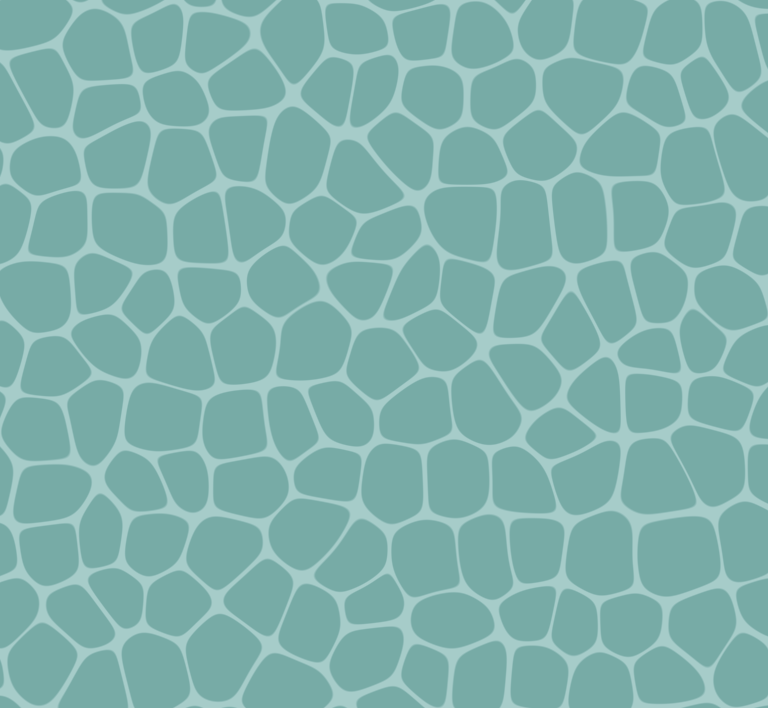
Give the GLSL for this pattern, as a WebGL 1 fragment shader.

```glsl
precision highp float;
// Pale veins between rounded teal cells. Sites are jittered on a staggered grid;
// the distances to all Voronoi borders around a site are blended with a soft
// minimum, which rounds the corners and thickens the vein junctions.

uniform vec2 u_resolution;

vec2 hash2(vec2 p) {
  vec3 q = fract(vec3(p.xyx) * vec3(0.1031, 0.1030, 0.0973));
  q += dot(q, q.yzx + 33.33);
  return fract((q.xx + q.yz) * q.zy);
}

// Smooth vector noise in 0..1, used to bow the borders.
vec2 noise2(vec2 p) {
  vec2 i = floor(p);
  vec2 f = fract(p);
  f = f * f * (3.0 - 2.0 * f);
  vec2 low = mix(hash2(i), hash2(i + vec2(1.0, 0.0)), f.x);
  vec2 high = mix(hash2(i + vec2(0.0, 1.0)), hash2(i + 1.0), f.x);
  return mix(low, high, f.y);
}

// Jittered site of a grid cell; odd rows are shifted by half a cell.
vec2 siteOf(vec2 cell) {
  vec2 stagger = vec2(0.5 * mod(cell.y, 2.0), 0.0);
  return cell + stagger + 0.5 + 0.72 * (hash2(cell + 17.0) - 0.5);
}

// Signed distance to the vein edge, positive inside a cell.
float veinDistance(vec2 p) {
  // Find the nearest site.
  vec2 home = floor(p);
  vec2 origin = home;
  float nearest = 100.0;
  for (int y = -2; y <= 2; y++) {
    for (int x = -2; x <= 2; x++) {
      vec2 cell = origin + vec2(float(x), float(y));
      vec2 away = siteOf(cell) - p;
      float d = dot(away, away);
      if (d < nearest) {
        nearest = d;
        home = cell;
      }
    }
  }

  // Blend the distances to the borders with its neighbours.
  vec2 site = siteOf(home);
  float sharpness = 14.0;
  float sum = 0.0;
  for (int y = -2; y <= 2; y++) {
    for (int x = -2; x <= 2; x++) {
      if (x == 0 && y == 0) continue;
      vec2 cell = home + vec2(float(x), float(y));
      vec2 other = siteOf(cell);
      float border = dot(0.5 * (site + other) - p, normalize(other - site));
      // The half width is shared by both sides of a border.
      float halfWidth = mix(0.014, 0.046, hash2(home + cell + 71.0).x);
      sum += exp(-sharpness * (border - halfWidth));
    }
  }
  return -log(sum) / sharpness;
}

void main() {
  float cellsHigh = 11.0;
  vec2 p = gl_FragCoord.xy / u_resolution.y * cellsHigh;
  p += 0.2 * (noise2(p * 0.9 + 40.0) - 0.5);

  float pixel = cellsHigh / u_resolution.y;
  float inside = smoothstep(-pixel, pixel, veinDistance(p));

  vec3 vein = vec3(0.65, 0.80, 0.79);
  vec3 teal = vec3(0.467, 0.670, 0.652);
  gl_FragColor = vec4(mix(vein, teal, inside), 1.0);
}
```
